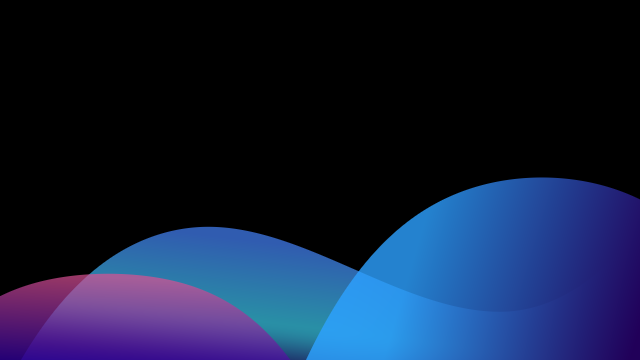
Give the GLSL for this background, as a WebGL 2 fragment shader.

```glsl
#version 300 es
precision highp float;
// Three translucent gradient hills along the bottom of a black field.

uniform vec2 u_resolution;
out vec4 fragColor;

// Rounded hilltop: how far the outline drops at distance d from its peak.
float drop(float d, float square, float quartic) {
    return d * d * (square + quartic * d * d);
}

// Long wave: a crest, a smooth descent, then a rise out of the trough.
float waveHeight(float x) {
    float crest = 0.579, trough = 1.389;
    float h = mix(0.370, 0.134, smoothstep(crest, trough, x));
    h -= drop(max(crest - x, 0.0), 1.093, 1.0);
    return h + drop(max(x - trough, 0.0), 1.426, 0.8);
}

// Smooth coverage of the area below an outline.
float fillBelow(float height, float y) {
    float d = height - y;
    return clamp(0.5 + d / length(vec2(dFdx(d), dFdy(d))), 0.0, 1.0);
}

void main() {
    // Canvas height is one unit.
    vec2 p = gl_FragCoord.xy / u_resolution.y;

    // Outlines
    float wave = fillBelow(waveHeight(p.x), p.y);
    float leftHill = fillBelow(0.2396 - drop(p.x - 0.301, 0.553, 1.5), p.y);
    float rightHill = fillBelow(0.507 - drop(p.x - 1.505, 0.742, 1.024), p.y);

    // Wave gradient: navy base, teal band, blue crest
    float rise = p.y + 0.12 * p.x;
    vec3 waveColor = mix(vec3(0.10, 0.08, 0.34), vec3(0.16, 0.56, 0.65),
                         smoothstep(0.04, 0.196, rise));
    waveColor = mix(waveColor, vec3(0.19, 0.36, 0.69),
                    clamp((rise - 0.196) / 0.22, 0.0, 1.0));

    // Left hill gradient: indigo base to rose top
    vec3 roseColor = mix(vec3(0.14, 0.0, 0.46), vec3(0.60, 0.22, 0.40),
                         clamp((p.y + 0.05 * p.x) / 0.245, 0.0, 1.0));

    // Right hill gradient: azure to deep violet along a tilted axis
    vec3 azureColor = mix(vec3(0.14, 0.51, 0.81), vec3(0.13, 0.0, 0.35),
                          clamp((p.x - 0.3 * p.y - 1.065) / 0.685, 0.0, 1.0));

    // Layers: the wave glows through both hills, fading toward the right
    float glow = 0.2 * (1.0 - smoothstep(0.9, 1.75, p.x));
    vec3 color = waveColor * wave;
    color = mix(color, roseColor + 0.3 * waveColor * wave, leftHill);
    color = mix(color, azureColor + glow * waveColor * wave, rightHill);

    fragColor = vec4(color, 1.0);
}
```
